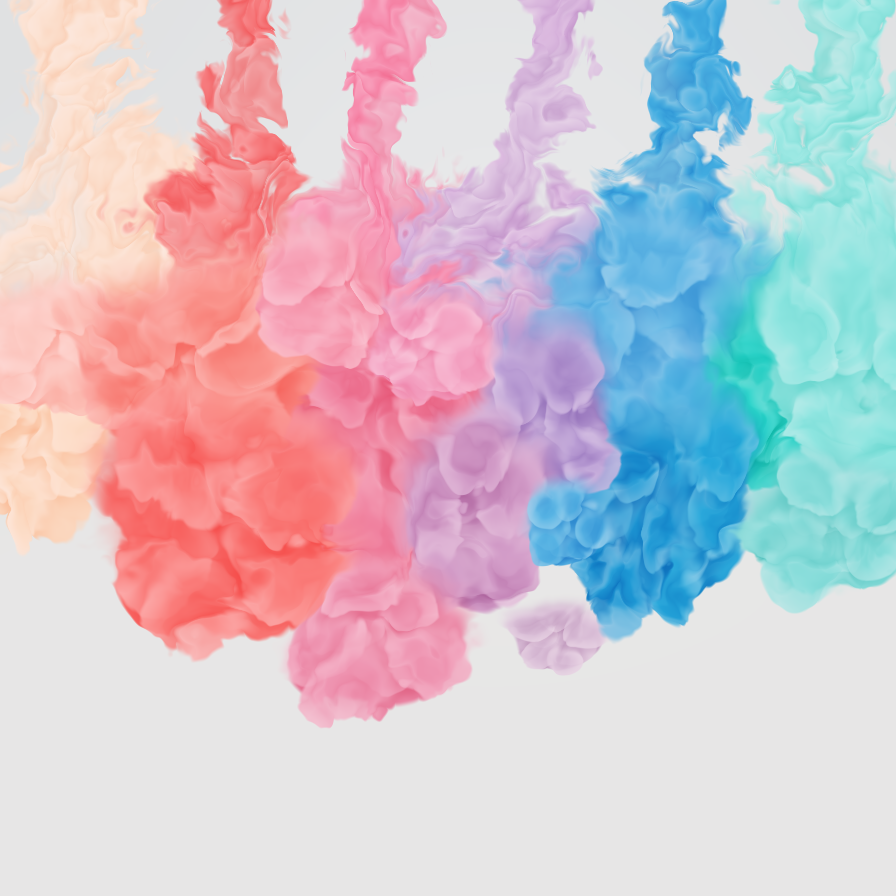
Write a WebGL 1 fragment shader that draws this background.

```glsl
precision highp float;
// Six columns of coloured ink sink through pale water and swell into a cloud.
// Columns come from a loop with curled, noisy edges; the cloud is a stack of
// warped ellipses, each budding lobes with pale rims and shaded creases.

uniform vec2 u_resolution;

vec2 hash2(vec2 p) {
  vec3 q = fract(p.xyx * vec3(0.1031, 0.1030, 0.0973));
  q += dot(q, q.yzx + 33.33);
  return fract((q.xx + q.yz) * q.zy);
}

float noise(vec2 p) {
  vec2 i = floor(p), f = fract(p);
  f = f * f * (3.0 - 2.0 * f);
  float low = mix(hash2(i).x, hash2(i + vec2(1, 0)).x, f.x);
  float high = mix(hash2(i + vec2(0, 1)).x, hash2(i + 1.0).x, f.x);
  return mix(low, high, f.y);
}

float fbm(vec2 p) {
  float sum = 0.0, amp = 0.5;
  for (int i = 0; i < 4; i++) {
    sum += amp * noise(p);
    p = mat2(1.6, 1.2, -1.2, 1.6) * p + 5.3;
    amp *= 0.5;
  }
  return sum;
}

// Rounded domes meeting in creases, about 0 to 1
float billow(vec2 p) {
  vec2 cell = floor(p), f = fract(p);
  float nearest = 1.0;
  for (int j = -1; j <= 1; j++) {
    for (int i = -1; i <= 1; i++) {
      vec2 g = vec2(i, j);
      vec2 o = g + hash2(cell + g) - f;
      nearest = min(nearest, dot(o, o));
    }
  }
  return 1.0 - nearest;
}

float inside(float d, float soft) { return 1.0 - smoothstep(-soft, soft, d); }

vec3 dye(float i) {
  if (i < 0.5) return vec3(0.99, 0.88, 0.81);
  if (i < 1.5) return vec3(0.97, 0.48, 0.49);
  if (i < 2.5) return vec3(0.97, 0.56, 0.69);
  if (i < 3.5) return vec3(0.84, 0.69, 0.86);
  if (i < 4.5) return vec3(0.24, 0.67, 0.88);
  return vec3(0.60, 0.91, 0.89);
}

// Tint deepened in creases and away from the light, paled where it faces it
vec3 shade(vec3 tint, float height, float slope) {
  vec3 c = mix(tint, tint * tint, clamp(0.5 * (1.0 - height) - 0.7 * slope, 0.0, 0.6));
  return mix(c, vec3(1.0, 0.96, 0.97), clamp(0.75 * slope, 0.0, 0.45));
}

// One falling column: curled, ragged sides, fading inside the cloud
vec3 column(vec3 base, vec2 p, float i, vec2 swirl) {
  float x = 0.095 + 0.168 * i + 0.05 * (noise(vec2(p.y * 9.0, i * 7.0)) - 0.5);
  float width = 0.034 + 0.085 * smoothstep(0.88, 0.62, p.y) + 0.03 * step(2.2, abs(i - 2.5));
  width *= 0.7 + 0.6 * noise(vec2(p.y * 17.0, i * 5.0 + 2.0));
  vec2 curl = p + 0.16 * (swirl - 0.47);
  float d = abs(curl.x - x) / width - 0.95;
  if (d > 1.6) return base;
  vec2 s = curl * vec2(36.0, 27.0) + swirl * 5.0 + i * 17.0;
  float h = billow(s);
  d -= 0.7 * (h - 0.7) + 2.4 * (fbm(curl * 23.0 + i * 9.0 + swirl * 3.0) - 0.47);
  float soft = mix(0.5, 0.16, smoothstep(0.72, 0.88, p.y));
  float alpha = inside(d, soft) * smoothstep(0.42, 0.56, p.y);
  alpha *= 0.72 + 0.25 * smoothstep(0.3, 0.6, noise(s * 0.6));
  return mix(base, shade(dye(i), h, h - billow(s + vec2(-0.2, 0.25))), alpha);
}

// One swollen mass with budding lobes: crisp on one side, dissolving on the other
vec3 cloud(vec3 base, vec2 p, vec2 swirl, vec2 centre, vec2 radius, vec3 tint) {
  vec2 q = (p - centre) / radius + 0.9 * (swirl - 0.47);
  if (dot(q, q) > 3.0) return base;
  vec2 s = p * 15.0 + centre * 37.0 + swirl * 5.0;
  float h = billow(s);
  float slope = 0.7 * (h - billow(s + vec2(-0.16, 0.22)));
  float d = length(q) - 0.88 - 0.2 * (h - 0.7);
  float body = inside(d, mix(0.03, 0.4, smoothstep(-0.2, 0.9, q.y)));
  vec3 c = mix(base, shade(tint, h, slope - 0.12), body * 0.97);
  float turn = hash2(centre * 91.0).x * 6.3;
  for (int k = 0; k < 8; k++) {
    float n = float(k), angle = turn + 2.4 * n;
    vec2 bud = 0.7 * sqrt((n + 1.0) / 8.0) * vec2(cos(angle), sin(angle));
    vec2 l = (q - bud) / (0.3 + 0.2 * hash2(vec2(n, turn)).x);
    float t = length(l) - 1.0 - 0.35 * (h - 0.75);
    float fade = dot(l, vec2(0.7 * cos(angle * 3.0), 0.8));
    float cover = inside(t, mix(0.05, 0.6, smoothstep(-0.3, 0.7, fade)));
    float shadow = body * (1.0 - cover) * (1.0 - smoothstep(0.0, 0.5, t));
    c = mix(c, c * tint, 0.3 * shadow);
    float rim = 0.42 * smoothstep(-0.7, 0.0, t) - 0.1;
    c = mix(c, shade(tint, h, slope + rim), cover * 0.85);
  }
  return c;
}

void main() {
  vec2 p = gl_FragCoord.xy / u_resolution;
  vec2 w = vec2(fbm(p * 8.0), fbm(p * 8.0 + 31.7));
  w = mix(w, vec2(fbm(p * 7.0 + w * 3.0), fbm(p * 7.0 + w * 3.0 + 13.1)), 0.7);

  // Pale water
  vec3 c = mix(vec3(0.905, 0.902, 0.90), vec3(0.875, 0.88, 0.885), smoothstep(0.3, 1.0, p.y));
  c += 0.025 * exp(-8.0 * dot(p - vec2(0.55, 0.8), p - vec2(0.55, 0.8)));

  for (int i = 0; i < 6; i++) c = column(c, p, float(i), w);

  // Rear masses
  c = cloud(c, p, w, vec2(0.05, 0.50), vec2(0.085, 0.14), vec3(0.99, 0.86, 0.77));
  c = cloud(c, p, w, vec2(0.62, 0.285), vec2(0.06, 0.04), vec3(0.85, 0.74, 0.84));
  c = cloud(c, p, w, vec2(0.42, 0.50), vec2(0.13, 0.17), vec3(0.94, 0.50, 0.62));
  c = cloud(c, p, w, vec2(0.72, 0.62), vec2(0.13, 0.13), vec3(0.38, 0.72, 0.90));
  c = cloud(c, p, w, vec2(0.87, 0.57), vec2(0.10, 0.13), vec3(0.15, 0.83, 0.79));
  c = cloud(c, p, w, vec2(0.95, 0.60), vec2(0.11, 0.15), vec3(0.56, 0.90, 0.88));

  // Middle masses
  c = cloud(c, p, w, vec2(0.06, 0.60), vec2(0.09, 0.08), vec3(0.99, 0.79, 0.76));
  c = cloud(c, p, w, vec2(0.22, 0.59), vec2(0.15, 0.11), vec3(0.98, 0.59, 0.56));
  c = cloud(c, p, w, vec2(0.37, 0.67), vec2(0.08, 0.07), vec3(0.97, 0.65, 0.73));
  c = cloud(c, p, w, vec2(0.76, 0.43), vec2(0.09, 0.13), vec3(0.15, 0.66, 0.86));
  c = cloud(c, p, w, vec2(0.69, 0.41), vec2(0.08, 0.12), vec3(0.12, 0.61, 0.84));
  c = cloud(c, p, w, vec2(0.60, 0.53), vec2(0.085, 0.11), vec3(0.74, 0.63, 0.84));
  c = cloud(c, p, w, vec2(0.53, 0.42), vec2(0.085, 0.12), vec3(0.83, 0.62, 0.79));

  // Front masses
  c = cloud(c, p, w, vec2(0.48, 0.61), vec2(0.07, 0.06), vec3(0.96, 0.66, 0.78));
  c = cloud(c, p, w, vec2(0.63, 0.41), vec2(0.045, 0.05), vec3(0.36, 0.72, 0.90));
  c = cloud(c, p, w, vec2(0.92, 0.41), vec2(0.095, 0.085), vec3(0.54, 0.87, 0.86));
  c = cloud(c, p, w, vec2(0.42, 0.285), vec2(0.105, 0.09), vec3(0.94, 0.60, 0.71));
  c = cloud(c, p, w, vec2(0.245, 0.41), vec2(0.135, 0.14), vec3(0.98, 0.49, 0.48));

  gl_FragColor = vec4(c, 1.0);
}
```
